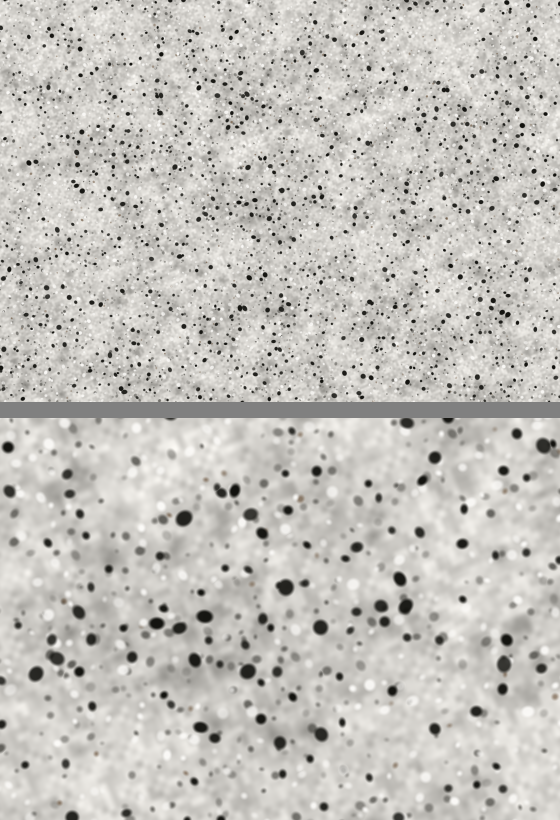
Top: the whole. Bottom: its middle third, enlarged.
This texture is drawn by a Shadertoy shader. Its source:

```glsl
// Pale grey speckled stone with clustered black grains and white flecks.

#define STONE vec3(0.818, 0.809, 0.789)
#define BLACK vec3(0.065, 0.065, 0.050)
#define GREY  vec3(0.330, 0.325, 0.305)
#define BROWN vec3(0.430, 0.340, 0.250)
#define WHITE vec3(0.985, 0.980, 0.970)
#define CLOUD_SCALE 17.0
#define CLOUD_DEPTH 0.16
#define GRAIN_DEPTH 0.20
#define EDGE 0.0019

float hash(vec2 p) {
    return fract(sin(dot(p, vec2(127.1, 311.7))) * 43758.5453);
}

float noise(vec2 p) {
    vec2 cell = floor(p), f = fract(p);
    f = f * f * (3.0 - 2.0 * f);
    float low = mix(hash(cell), hash(cell + vec2(1, 0)), f.x);
    float high = mix(hash(cell + vec2(0, 1)), hash(cell + vec2(1, 1)), f.x);
    return mix(low, high, f.y);
}

mat2 rotation(float angle) {
    float c = cos(angle), s = sin(angle);
    return mat2(c, -s, s, c);
}

// Shade of the stone, which also steers where dark grains gather
float clouds(vec2 p) {
    vec2 q = rotation(0.6) * p * CLOUD_SCALE;
    return 0.6 * noise(q + 17.0) + 0.4 * noise(q * 2.1 + 43.0);
}

// Coverage of scattered oval specks; radii and edge are in canvas heights
float specks(vec2 p, float cells, float density, vec2 radii,
             float edge, float faintest, float clustering, float seed) {
    vec2 home = floor(p * cells);
    float cover = 0.0;
    for (int y = -1; y <= 1; y++)
    for (int x = -1; x <= 1; x++) {
        vec2 cell = home + vec2(x, y);
        vec2 id = cell + seed;
        vec2 centre = (cell + vec2(hash(id + 3.1), hash(id + 7.7))) / cells;
        float chance = density * (1.0 + clustering * (clouds(centre) - 0.5));
        if (hash(id) > chance) continue;
        float size = hash(id + 13.3);
        float radius = mix(radii.x, radii.y, size * size);
        float stretch = mix(0.85, 1.15, hash(id + 19.9));
        vec2 d = rotation(6.2832 * hash(id + 23.5)) * (p - centre);
        d *= vec2(stretch, 1.0 / stretch);
        float shape = 1.0 - smoothstep(radius - edge, radius + edge, length(d));
        cover = max(cover, shape * mix(faintest, 1.0, hash(id + 31.7)));
    }
    return cover;
}

void mainImage(out vec4 fragColor, in vec2 fragCoord) {
    vec2 p = fragCoord / iResolution.y;
    float edge = max(EDGE, 0.7 / iResolution.y);

    // Cloudy ground with fine grain
    float grain = 0.75 * (noise(rotation(0.4) * p * 170.0) - 0.5)
                + 0.45 * (noise(rotation(1.1) * p * 85.0 + 91.0) - 0.5);
    vec3 color = STONE - CLOUD_DEPTH * (clouds(p) - 0.5) + GRAIN_DEPTH * grain;

    // Blurred grains lying below the surface
    float smudge = specks(p, 36.0, 0.32, vec2(0.005, 0.011), 0.008, 0.3, 3.0, 211.0);
    color = mix(color, GREY, 0.38 * smudge);

    // Small grey and brown grains
    float grey = specks(p, 64.0, 0.46, vec2(0.0014, 0.0040), edge, 0.3, 2.4, 57.0);
    float brown = specks(p, 44.0, 0.09, vec2(0.0015, 0.0032), edge, 0.4, 0.0, 149.0);
    color = mix(color, GREY, 0.9 * grey);
    color = mix(color, BROWN, 0.75 * brown);

    // White flecks, then the black grains on top
    float white = specks(p, 56.0, 0.46, vec2(0.0018, 0.0048), edge, 0.5, 0.0, 83.0);
    float black = specks(p, 38.0, 0.48, vec2(0.0028, 0.0066), edge, 0.8, 3.0, 5.0);
    color = mix(color, WHITE, white);
    color = mix(color, BLACK, black);

    fragColor = vec4(color, 1.0);
}
```
